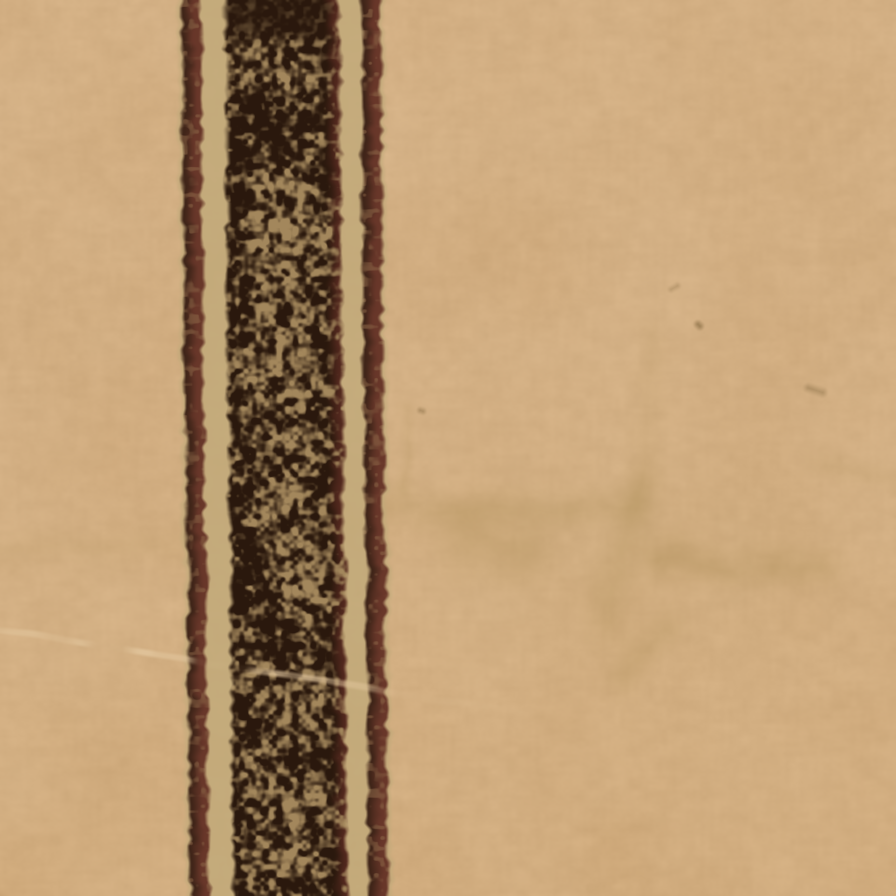
Reproduce this texture procedurally as a three.js fragment shader.

```glsl
// Aged tan paper with a worn printed vertical band, two thin rules, olive stains and a pale crease.
varying vec2 vUv;

float hash(vec2 p) {
  vec3 q = fract(vec3(p.xyx) * 0.1031);
  q += dot(q, q.yzx + 33.33);
  return fract((q.x + q.y) * q.z);
}

float noise(vec2 p) {
  vec2 i = floor(p), f = fract(p);
  f = f * f * (3.0 - 2.0 * f);
  return mix(mix(hash(i), hash(i + vec2(1.0, 0.0)), f.x),
             mix(hash(i + vec2(0.0, 1.0)), hash(i + vec2(1.0)), f.x), f.y);
}

float fbm(vec2 p) {
  float sum = 0.0, amp = 0.5;
  for (int i = 0; i < 4; i++) {
    sum += amp * noise(p);
    p = p * 2.03 + 17.3;
    amp *= 0.5;
  }
  return sum / 0.9375;
}

float segmentDistance(vec2 p, vec2 a, vec2 b) {
  vec2 d = b - a;
  return length(p - a - d * clamp(dot(p - a, d) / dot(d, d), 0.0, 1.0));
}

// Soft stroke from a to b, solid to the radius and fading over the blur.
float stroke(vec2 p, vec2 a, vec2 b, float radius, float blur) {
  return 1.0 - smoothstep(radius - blur, radius + blur, segmentDistance(p, a, b));
}

// Vertical strip between two x positions.
float strip(float x, float left, float right, float blur) {
  return smoothstep(left - blur, left + blur, x)
       * (1.0 - smoothstep(right - blur, right + blur, x));
}

vec3 paper(vec2 p) {
  vec3 tan0 = vec3(0.825, 0.685, 0.512);
  float cloud = fbm(p * 7.0) - 0.5;
  float fibre = fbm(p * vec2(65.0, 80.0)) - 0.5;
  float weave = noise(p * vec2(190.0, 35.0)) + noise(p * vec2(35.0, 190.0)) - 1.0;
  vec3 color = tan0 + cloud * vec3(0.03, 0.04, 0.05) + fibre * 0.035 + weave * 0.008;
  return color - 0.018 * smoothstep(0.6, 0.0, p.y) * vec3(0.4, 0.6, 1.0);
}

float stains(vec2 p) {
  vec2 q = p + 0.025 * (vec2(fbm(p * 16.0), fbm(p * 16.0 + 40.0)) - 0.5);
  float s = 0.60 * stroke(q, vec2(0.43, 0.432), vec2(0.70, 0.432), 0.014, 0.022);
  s += 0.65 * stroke(q, vec2(0.535, 0.40), vec2(0.575, 0.385), 0.025, 0.04);
  s += 0.55 * stroke(q, vec2(0.715, 0.45), vec2(0.675, 0.30), 0.015, 0.025);
  s += 0.25 * stroke(q, vec2(0.73, 0.63), vec2(0.715, 0.45), 0.010, 0.022);
  s += 0.60 * stroke(q, vec2(0.74, 0.375), vec2(0.92, 0.365), 0.014, 0.024);
  s += 0.50 * stroke(q, vec2(0.70, 0.25), vec2(0.74, 0.30), 0.014, 0.024);
  s += 0.35 * stroke(q, vec2(0.92, 0.485), vec2(1.0, 0.465), 0.008, 0.02);
  s += 0.30 * stroke(q, vec2(0.0, 0.383), vec2(0.20, 0.393), 0.008, 0.024);
  s += 0.35 * stroke(q, vec2(0.452, 0.54), vec2(0.452, 0.45), 0.005, 0.010);
  s += 0.20 * stroke(q, vec2(0.60, 0.38), vec2(0.82, 0.39), 0.05, 0.12);
  return clamp(s, 0.0, 1.1) * (0.55 + 0.75 * fbm(p * 30.0));
}

float specks(vec2 p) {
  return 0.55 * stroke(p, vec2(0.779, 0.638), vec2(0.781, 0.636), 0.003, 0.004)
       + 0.40 * stroke(p, vec2(0.902, 0.567), vec2(0.918, 0.562), 0.003, 0.005)
       + 0.30 * stroke(p, vec2(0.749, 0.677), vec2(0.756, 0.681), 0.002, 0.004)
       + 0.45 * stroke(p, vec2(0.469, 0.542), vec2(0.472, 0.541), 0.002, 0.004);
}

// Thin rule, dark on its left side and reddish on its right.
vec3 rule(vec3 base, vec2 p, float x, float center) {
  float wear = noise(p * vec2(150.0, 170.0));
  vec3 ink = mix(vec3(0.21, 0.11, 0.07), vec3(0.39, 0.19, 0.145),
                 smoothstep(-0.010, 0.006, x - center));
  ink = mix(ink, vec3(0.54, 0.39, 0.27), 0.55 * smoothstep(0.58, 0.95, wear));
  return mix(base, ink, 0.95 * strip(x, center - 0.0105, center + 0.0105, 0.003));
}

vec3 band(vec3 base, vec2 p, float x) {
  float left = 0.2515, right = 0.3785;
  float middle = strip(x, left + 0.018, right - 0.018, 0.018);
  float grain = 0.6 * noise(p * 125.0) + 0.4 * noise(p * 215.0 + 9.0);
  float patchy = fbm(p * vec2(16.0, 20.0) + 5.0) - 0.5;
  float worn = smoothstep(0.40, 0.88, grain + 0.45 * patchy + 0.14 * middle - 0.06);
  worn *= 1.0 - 0.65 * smoothstep(0.945, 0.975, p.y);
  vec3 ink = mix(vec3(0.165, 0.095, 0.05), vec3(0.33, 0.16, 0.12),
                 smoothstep(right - 0.018, right, x));
  ink = mix(ink, vec3(0.64, 0.53, 0.36), worn);
  return mix(base, ink, strip(x, left, right, 0.0035));
}

// Pale fold that breaks up on the left and fades to the right.
float crease(vec2 p) {
  float y = 0.297 - 0.16 * p.x + 0.004 * (noise(p * 25.0) - 0.5);
  float line = 1.0 - smoothstep(0.001, 0.006, abs(p.y - y));
  float reach = 1.0 - 0.88 * smoothstep(0.40, 0.45, p.x);
  float gaps = strip(p.x, 0.10, 0.145, 0.012) + strip(p.x, 0.215, 0.28, 0.008);
  return line * reach * (1.0 - 0.9 * gaps) * (1.0 - smoothstep(0.5, 0.63, p.x))
       * (0.35 + 0.65 * noise(p * vec2(55.0, 90.0)));
}

void main() {
  vec2 p = vUv;
  float ragged = (noise(p * vec2(70.0, 110.0)) - 0.5) * 0.006 + (noise(vec2(3.0, p.y * 14.0)) - 0.5) * 0.003;
  float x = p.x - 0.0095 * (1.0 - p.y) + ragged;

  vec3 color = paper(p);
  color = mix(color, vec3(0.70, 0.575, 0.365), 0.62 * stains(p));
  color = mix(color, vec3(0.46, 0.36, 0.20), specks(p));

  // Faded margins and printed ink
  color = mix(color, vec3(0.755, 0.665, 0.475), 0.8 * strip(x, 0.199, 0.428, 0.004));
  color = rule(color, p, x, 0.2135);
  color = rule(color, p, x, 0.4135);
  color = band(color, p, x);

  color = mix(color, vec3(0.89, 0.78, 0.62), 0.8 * crease(p));
  gl_FragColor = vec4(color, 1.0);
}
```
